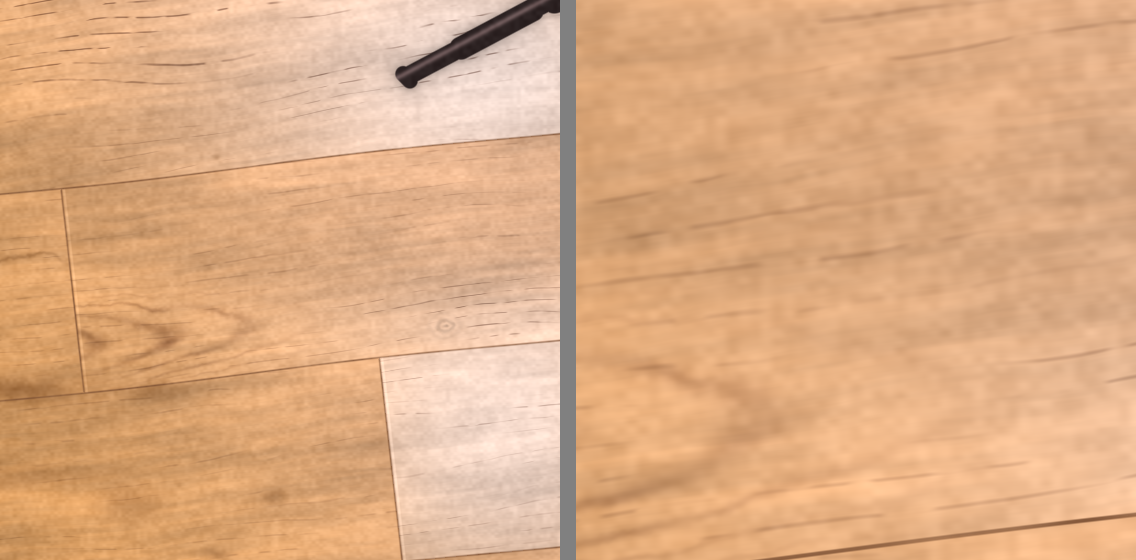
Left, the full canvas; right, a detail of the centre.
Reproduce this texture procedurally as a WebGL 1 fragment shader.

```glsl
precision highp float;
// Warm laminate floor: wide, slightly tilted planks with staggered end joints,
// streaky grain, arched figure and knots from stretched noise, soft window
// glare from the right, and a dark tubular leg lying over the top right corner.
uniform vec2 u_resolution;

float hash(vec2 p) {
  vec3 q = fract(p.xyx * vec3(0.1031, 0.1030, 0.0973));
  q += dot(q, q.yzx + 33.33);
  return fract((q.x + q.y) * q.z);
}

float noise(vec2 p) {
  vec2 i = floor(p), f = fract(p);
  f = f * f * (3.0 - 2.0 * f);
  return mix(mix(hash(i), hash(i + vec2(1, 0)), f.x),
             mix(hash(i + vec2(0, 1)), hash(i + vec2(1, 1)), f.x), f.y);
}

float fbm(vec2 p) {
  float sum = 0.0, amp = 0.5;
  for (int i = 0; i < 5; i++) {
    sum += amp * noise(p);
    p = p * 2.03 + 17.3;
    amp *= 0.5;
  }
  return sum;
}

// Soft elliptical spot
float blob(vec2 p, vec2 center, vec2 size) {
  vec2 d = (p - center) / size;
  return exp(-dot(d, d));
}

// Distance to a capsule's axis, and signed offset across it
vec2 rod(vec2 p, vec2 a, vec2 b) {
  vec2 pa = p - a, ba = b - a;
  float t = clamp(dot(pa, ba) / dot(ba, ba), 0.0, 1.0);
  return vec2(length(pa - ba * t), (ba.x * pa.y - ba.y * pa.x) / length(ba));
}

float cover(float d, float aa) { return 1.0 - smoothstep(-aa, aa, d); }

vec3 wood(vec2 uv, vec2 p, float row, float plank) {
  vec2 seed = vec2(row * 7.3, plank * 11.7) + 20.0;
  float right = step(0.5, plank);
  float top = step(1.5, row), bottom = 1.0 - step(0.5, row);

  // Base tone and glare, which differ from plank to plank
  vec3 col = mix(vec3(0.84, 0.61, 0.38), vec3(0.88, 0.69, 0.55),
                 smoothstep(0.0, 0.95, uv.x * 0.65 + uv.y * 0.45));
  float glare = top * blob(uv, vec2(0.90, 0.88), vec2(0.43, 0.30))
              + (1.0 - top) * (1.0 - bottom) * 0.55 * blob(uv, vec2(1.02, 0.41), vec2(0.36, 0.10))
              + bottom * right * 0.85 * blob(uv, vec2(0.92, 0.24), vec2(0.36, 0.34));
  col = mix(col, vec3(0.98, 0.89, 0.85), clamp(glare, 0.0, 1.0));

  // Broad stains and long streaks; the top plank's grain bows upward
  vec2 g = p;
  g.y += top * 0.07 * (uv.x - 0.7) * (uv.x - 0.7);
  g.y += 0.035 * (fbm(g * vec2(2.5, 5.0) + seed) - 0.5);
  float stain = fbm(g * vec2(3.0, 11.0) + seed);
  float streak = fbm(g * vec2(6.0, 85.0) + seed);
  col *= 1.0 + (0.40 * (stain - 0.48) + 0.20 * (streak - 0.48)) * (1.0 - 0.45 * glare);

  // Thin broken grain lines
  float wave = abs(sin(g.y * 125.0 + 7.0 * noise(g * vec2(3.0, 8.0) + seed)));
  float broken = smoothstep(0.40, 0.72, noise(g * vec2(8.0, 30.0) + seed))
               * smoothstep(0.25, 0.65, noise(g * vec2(55.0, 140.0)));
  float zone = 0.3 + 0.6 * top * smoothstep(0.78, 0.9, uv.y)
             + 0.6 * blob(uv, vec2(0.86, 0.30), vec2(0.12, 0.07))
             + 0.5 * blob(uv, vec2(0.85, 0.44), vec2(0.16, 0.06));
  col = mix(col, col * vec3(0.66, 0.60, 0.58),
            (1.0 - smoothstep(0.0, 0.32, wave)) * broken * zone);

  // Nested arches pointing right
  vec2 q = p - vec2(0.49, 0.371) + 0.022 * (fbm(p * 18.0) - 0.5);
  float arch = q.x + 55.0 * q.y * q.y;
  float ring = pow(0.5 + 0.5 * cos(arch * 46.0), 4.0);
  float figure = (1.0 - bottom) * (1.0 - top) * right * blob(uv, vec2(0.28, 0.40), vec2(0.19, 0.065));
  col *= 1.0 - vec3(0.22, 0.27, 0.30) * ring * figure * (0.4 + 1.1 * noise(p * vec2(25.0, 70.0)));

  // Knots and dark heartwood
  vec2 w = uv + 0.04 * (vec2(fbm(uv * 14.0), fbm(uv * 14.0 + 9.0)) - 0.48);
  float dark = 0.7 * blob(w, vec2(0.04, 0.305), vec2(0.10, 0.022))
             + 0.4 * blob(w, vec2(0.27, 0.305), vec2(0.045, 0.014))
             + 0.55 * blob(w, vec2(0.49, 0.115), vec2(0.022, 0.018))
             + 0.35 * blob(w, vec2(0.23, 0.105), vec2(0.05, 0.03))
             + 0.35 * blob(w, vec2(0.04, 0.15), vec2(0.14, 0.018))
             + 0.5 * blob(w, vec2(0.03, 0.54), vec2(0.09, 0.004))
             + 0.5 * blob(w, vec2(0.39, 0.005), vec2(0.03, 0.012))
             + 0.45 * blob(uv, vec2(0.387, 0.72), vec2(0.006, 0.005));
  col = mix(col, vec3(0.50, 0.32, 0.17), clamp(dark, 0.0, 0.8) * (0.6 + 0.5 * streak));
  float eye = length((w - vec2(0.788, 0.418)) * vec2(1.0, 1.5));
  col *= 1.0 - 0.16 * (0.5 + 0.5 * cos(eye * 420.0)) * exp(-eye * eye * 1800.0);

  // Fine mottling
  return col + 0.05 * (noise(uv * vec2(150.0, 190.0)) - 0.5) + 0.05 * (noise(uv * 75.0) - 0.5);
}

void main() {
  vec2 uv = gl_FragCoord.xy / u_resolution;
  float aa = 1.0 / min(u_resolution.x, u_resolution.y);

  // Tilted plank grid with staggered joints
  vec2 p = vec2(uv.x + 0.113 * uv.y, uv.y - 0.11 * uv.x);
  p.y += 0.003 * sin(uv.x * 7.0);
  float v = (p.y + 0.085) / 0.369, row = floor(v);
  float joint = p.x - 0.718 + 0.534 * row;
  vec3 col = wood(uv, p, row, step(0.0, joint));

  // Seams with a faint light bevel
  float seam = abs(fract(v + 0.5) - 0.5) * 0.369;
  float gap = min(seam, abs(joint));
  col += 0.07 * cover(abs(joint - 0.005) - 0.002, aa);
  col = mix(col, vec3(0.48, 0.31, 0.20),
            cover(gap - 0.0012, aa * 1.2) * (0.6 + 0.35 * noise(uv * 22.0)));

  // Tubular leg: foot, tube, sleeve and hinge
  vec2 tube = rod(uv, vec2(0.728, 0.864), vec2(0.99, 1.003));
  vec2 sleeve = rod(uv, vec2(0.823, 0.914), vec2(0.951, 0.982));
  float foot = rod(uv, vec2(0.720, 0.868), vec2(0.732, 0.856)).x - 0.014;
  float hinge = length(uv - vec2(0.99, 1.0)) - 0.024;
  float leg = min(min(tube.x - 0.0165, sleeve.x - 0.0205), min(foot, hinge));
  col *= 1.0 - 0.22 * exp(-max(leg, 0.0) * 90.0);
  float shine = exp(-pow((tube.y - 0.006) / 0.005, 2.0));
  vec3 metal = vec3(0.17, 0.13, 0.13) + vec3(0.25, 0.21, 0.21) * shine;
  metal += 0.04 * (noise(uv * 130.0) - 0.5);
  col = mix(col, metal, cover(leg, aa));

  gl_FragColor = vec4(clamp(col, 0.0, 1.0), 1.0);
}
```
